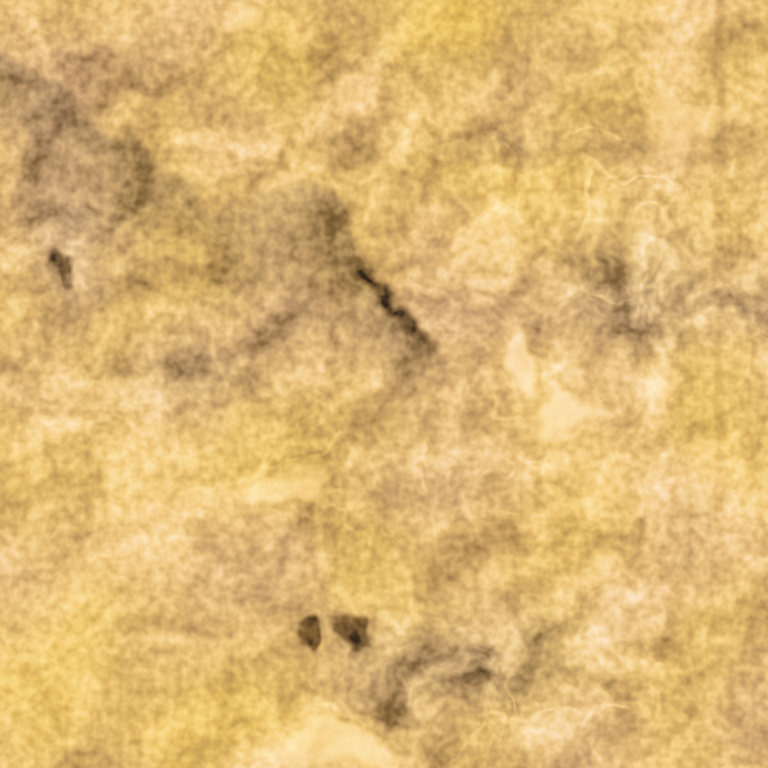
Reproduce this texture procedurally as a three.js fragment shader.

```glsl
// Weathered ochre stone with a shaded diagonal crack, dark pits, pale flakes and faint seams.
varying vec2 vUv;

vec2 hashGradient(vec2 cell) {
  vec3 h = fract(cell.xyx * vec3(0.1031, 0.1030, 0.0973));
  h += dot(h, h.yzx + 33.33);
  float angle = 6.2832 * fract((h.x + h.y) * h.z);
  return vec2(cos(angle), sin(angle));
}

float gradientNoise(vec2 p) {
  vec2 i = floor(p), f = fract(p);
  vec2 u = f * f * f * (f * (f * 6.0 - 15.0) + 10.0);
  vec2 e = vec2(1.0, 0.0);
  float low = mix(dot(hashGradient(i), f), dot(hashGradient(i + e), f - e), u.x);
  float high = mix(dot(hashGradient(i + e.yx), f - e.yx),
                   dot(hashGradient(i + 1.0), f - 1.0), u.x);
  return mix(low, high, u.y);
}

float fbm(vec2 p) {
  float sum = 0.0, amp = 0.5;
  for (int i = 0; i < 4; i++) {
    sum += amp * gradientNoise(p);
    p = mat2(1.6, 1.2, -1.2, 1.6) * p + 7.3;
    amp *= 0.52;
  }
  return sum;
}

// Soft stain and firm-edged spot, both elliptical
float stain(vec2 p, vec2 center, vec2 radius) {
  vec2 q = (p - center) / radius;
  return exp(-dot(q, q));
}

float spot(vec2 p, vec2 center, vec2 radius) {
  return 1.0 - smoothstep(0.5, 1.25, length((p - center) / radius));
}

// Height of the crack: falling, level, then steep
float crackHeight(float x) {
  return min(max(0.925 - 0.66 * x, 0.735), 0.735 - 1.45 * (x - 0.43));
}

float seam(float x, float center) {
  return exp(-pow((x - center) / 0.008, 2.0));
}

// Tone to stone colour, from pit black to chalk
vec3 stoneColor(float t) {
  vec3 c = mix(vec3(0.20, 0.14, 0.09), vec3(0.51, 0.38, 0.20), smoothstep(0.0, 0.27, t));
  c = mix(c, vec3(0.69, 0.54, 0.33), clamp((t - 0.27) / 0.18, 0.0, 1.0));
  c = mix(c, vec3(0.80, 0.64, 0.40), clamp((t - 0.45) / 0.15, 0.0, 1.0));
  c = mix(c, vec3(0.88, 0.72, 0.44), clamp((t - 0.60) / 0.12, 0.0, 1.0));
  c = mix(c, vec3(0.95, 0.80, 0.53), clamp((t - 0.72) / 0.13, 0.0, 1.0));
  c = mix(c, vec3(0.98, 0.86, 0.65), clamp((t - 0.85) / 0.13, 0.0, 1.0));
  return mix(c, vec3(1.0, 0.94, 0.81), clamp((t - 0.98) / 0.18, 0.0, 1.0));
}

void main() {
  vec2 p = vUv;
  vec2 warp = vec2(fbm(p * 9.0 + 3.1), fbm(p * 9.0 + 41.7));
  vec2 w = p + 0.07 * warp;
  vec2 fine = w + 0.012 * vec2(gradientNoise(p * 34.0), gradientNoise(p * 34.0 + 19.0));

  // Grey-brown stained areas
  float stains = stain(w, vec2(0.83, 0.62), vec2(0.11, 0.09))
               + stain(w, vec2(0.62, 0.13), vec2(0.19, 0.08))
               + 0.7 * stain(w, vec2(0.09, 0.67), vec2(0.06, 0.07))
               + 0.6 * stain(w, vec2(0.24, 0.51), vec2(0.11, 0.04))
               + 0.6 * stain(w, vec2(0.66, 0.81), vec2(0.13, 0.03))
               + 0.5 * stain(w, vec2(0.98, 0.61), vec2(0.05, 0.05));
  float calm = stain(p, vec2(0.68, 1.0), vec2(0.30, 0.12))
             + stain(p, vec2(0.08, 0.14), vec2(0.28, 0.20));
  float rough = clamp(0.85 + 0.5 * stains - 0.45 * calm, 0.4, 1.4);

  // Mottled body, side-lit relief and fine grain
  float mottle = fbm(w * 13.0);
  float relief = mottle - fbm(w * 13.0 + vec2(-0.22, 0.25));
  float tone = 0.755 + 0.42 * fbm(w * 4.0 + 11.0);
  tone += rough * (0.42 * mottle + 0.40 * relief);
  tone += 0.19 * gradientNoise(p * 75.0) + 0.10 * gradientNoise(p * 135.0);
  tone -= stains * (0.17 + 0.55 * max(fbm(fine * 17.0 + 5.0), -0.15));

  // Shadow below the crack, with a deep slit on its steep part
  float depth = crackHeight(w.x) - w.y + 0.04 * mottle;
  float reach = 1.0 - smoothstep(0.50, 0.63, p.x);
  float shade = smoothstep(-0.015, 0.02, depth) * exp(-max(depth, 0.0) / 0.12) * reach;
  tone -= 0.29 * shade * (1.0 + 0.8 * mottle);
  float slitSpan = smoothstep(0.44, 0.48, p.x) * (1.0 - smoothstep(0.54, 0.59, p.x));
  tone -= 0.34 * slitSpan * exp(-pow((depth - 0.018) / 0.02, 2.0));

  // Curled pale crusts around the rough areas
  float curl = 1.0 - smoothstep(0.02, 0.11, abs(gradientNoise(fine * 17.0 + 23.0)));
  float crust = stain(p, vec2(0.80, 0.74), vec2(0.19, 0.16))
              + stain(p, vec2(0.68, 0.11), vec2(0.22, 0.10))
              + stain(p, vec2(0.52, 0.40), vec2(0.22, 0.12));
  tone += 0.15 * curl * crust * smoothstep(-0.1, 0.16, gradientNoise(p * 11.0));

  // Chalky flakes
  float flakes = spot(fine, vec2(0.685, 0.525), vec2(0.025, 0.045))
               + spot(fine, vec2(0.73, 0.465), vec2(0.045, 0.022))
               + spot(fine, vec2(0.42, 0.025), vec2(0.075, 0.035))
               + 0.7 * spot(fine, vec2(0.88, 0.835), vec2(0.05, 0.035))
               + 0.7 * spot(fine, vec2(0.38, 0.365), vec2(0.055, 0.03))
               + 0.7 * spot(fine, vec2(0.31, 0.97), vec2(0.045, 0.02));
  tone = mix(tone, 1.06 + 0.35 * mottle, 0.8 * min(flakes, 1.0));

  // Dark pits and vertical seams
  float pits = spot(fine, vec2(0.455, 0.18), vec2(0.028, 0.025))
             + 0.8 * spot(fine, vec2(0.395, 0.168), vec2(0.018, 0.018))
             + 0.7 * spot(fine, vec2(0.08, 0.645), vec2(0.020, 0.016))
             + 0.5 * spot(fine, vec2(0.51, 0.08), vec2(0.026, 0.024))
             + 0.5 * spot(fine, vec2(0.85, 0.655), vec2(0.024, 0.018));
  tone -= 0.55 * pits;
  float seamX = p.x + 0.006 * gradientNoise(p.yy * 9.0);
  tone -= (0.07 * seam(seamX, 0.433) + 0.13 * seam(seamX, 0.937)) * smoothstep(0.1, 0.5, p.y);

  // Calm stone is yellower, stained and shaded stone greyer
  vec3 color = stoneColor(tone);
  color.b *= 1.0 - 0.10 * calm + 0.25 * gradientNoise(w * 6.0 + 60.0);
  float gray = dot(color, vec3(0.35, 0.50, 0.15));
  color = mix(color, vec3(gray), 0.14 * clamp(stains + shade, 0.0, 1.0));
  gl_FragColor = vec4(color, 1.0);
}
```
